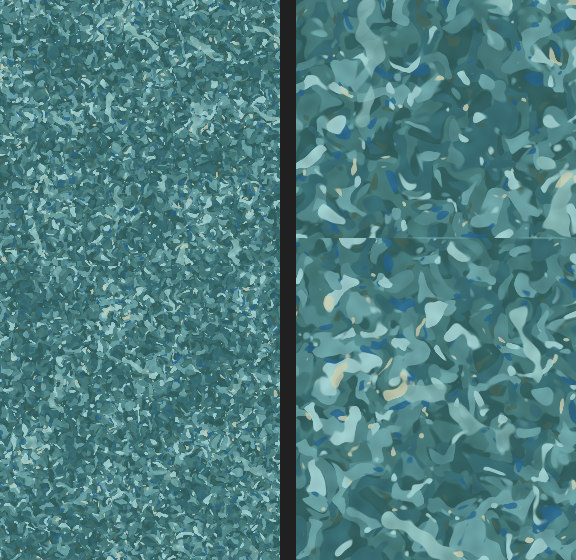
Left, the full canvas; right, a detail of the centre.
A Shadertoy shader for this texture:

```glsl
// Teal stone surface: overlapping flat flakes, cut from thresholded gradient
// noise and painted dark to pale, with short ragged veins, blue and cream specks
// and one faint horizontal seam. All lengths are fractions of the canvas width.

const vec3 BASE  = vec3(0.27, 0.47, 0.47);
const vec3 DARK  = vec3(0.195, 0.37, 0.37);
const vec3 DEEP  = vec3(0.215, 0.42, 0.445);
const vec3 OLIVE = vec3(0.27, 0.39, 0.34);
const vec3 SOFT  = vec3(0.32, 0.53, 0.54);
const vec3 LIGHT = vec3(0.41, 0.625, 0.635);
const vec3 BLUE  = vec3(0.15, 0.39, 0.55);
const vec3 PALE  = vec3(0.60, 0.78, 0.78);
const vec3 VEIN  = vec3(0.53, 0.72, 0.71);
const vec3 CREAM = vec3(0.77, 0.79, 0.68);

const float FLAKE_FREQ = 34.0;   // flakes across the width
const float SPECK_FREQ = 46.0;   // smaller coloured specks
const float EDGE = 0.2;          // flake edge softness, in noise deviations
const float PATCH_BIAS = 0.3;    // clustering of light and dark flakes
const vec2  VEIN_CELL = vec2(0.23, 0.25);
const float VEIN_CHANCE = 0.62;
const float SEAM_HEIGHT = 0.525; // fraction of the canvas height
const float SEAM_WIDTH = 0.002;

vec2 hash2(vec2 p) {
    vec3 q = fract(p.xyx * vec3(0.1031, 0.1030, 0.0973));
    q += dot(q, q.yzx + 33.33);
    return fract((q.xx + q.yz) * q.zy);
}

float corner(vec2 cell, vec2 f, vec2 o) {
    return dot(hash2(cell + o) * 2.0 - 1.0, f - o);
}

// Gradient noise scaled to a standard deviation of about one
float noise(vec2 p) {
    vec2 c = floor(p), f = p - c;
    vec2 u = f * f * f * (f * (f * 6.0 - 15.0) + 10.0);
    float low  = mix(corner(c, f, vec2(0, 0)), corner(c, f, vec2(1, 0)), u.x);
    float high = mix(corner(c, f, vec2(0, 1)), corner(c, f, vec2(1, 1)), u.x);
    return 5.7 * mix(low, high, u.y);
}

// Coverage of one layer of ragged flakes
float flakes(vec2 p, float freq, float seed, float threshold) {
    vec2 q = mat2(0.8, 0.6, -0.6, 0.8) * p * freq + seed * vec2(17.3, 29.7);
    float n = (noise(q) + 0.4 * noise(q * 2.1 + 9.4)) / 1.077;
    return smoothstep(threshold - EDGE, threshold + EDGE, n);
}

// Short tapering strokes, mostly upright, some running down to the right
float veins(vec2 p) {
    float ragged = noise(p * 42.0);
    p += 0.009 * vec2(noise(p * 15.0), noise(p * 15.0 + 31.0));
    vec2 home = floor(p / VEIN_CELL);
    float cover = 0.0;
    for (int j = -1; j <= 1; j++)
    for (int i = -1; i <= 1; i++) {
        vec2 id = home + vec2(i, j);
        vec2 place = hash2(id + 7.0), kind = hash2(id + 57.0);
        vec2 dir = kind.y > 0.72 ? vec2(0.87, -0.49)
                                 : normalize(vec2(0.5 * place.y - 0.25, -1.0));
        float len = mix(0.05, 0.14, place.x);
        vec2 d = p - (id + 0.15 + 0.7 * place) * VEIN_CELL;
        float t = clamp(dot(d, dir) / len, 0.0, 1.0);
        float gap = length(d - dir * len * t) - mix(0.012, 0.005, t) - 0.004 * ragged;
        float stroke = 1.0 - smoothstep(-0.002, 0.002, gap);
        cover = max(cover, stroke * step(kind.x, VEIN_CHANCE) * mix(0.6, 1.0, place.y));
    }
    return cover;
}

void mainImage(out vec4 fragColor, in vec2 fragCoord) {
    vec2 uv = fragCoord / iResolution.x;
    float seamY = SEAM_HEIGHT * iResolution.y / iResolution.x;

    // The pattern jumps across the seam
    vec2 p = uv + 2.0 + step(seamY, uv.y) * vec2(3.7, 1.3);
    float bias = PATCH_BIAS * noise(p * 6.0);
    vec2 w = p + 0.004 * vec2(noise(p * 26.0), noise(p * 26.0 + 53.0));

    // Dark ground
    vec3 col = BASE;
    col = mix(col, DARK,  flakes(w, FLAKE_FREQ * 0.9, 1.0, 0.2 + bias));
    col = mix(col, DEEP,  flakes(w, FLAKE_FREQ, 2.0, 0.47 + bias));
    col = mix(col, OLIVE, 0.8 * flakes(w, SPECK_FREQ, 3.0, 1.8));

    // Lighter flakes
    col = mix(col, SOFT,  flakes(w, FLAKE_FREQ, 4.0, 0.84 - bias));
    col = mix(col, LIGHT, flakes(w, FLAKE_FREQ, 5.0, 1.06 - bias));
    col = mix(col, BLUE,  0.8 * flakes(w, SPECK_FREQ, 6.0, 1.95 - bias));
    col = mix(col, PALE,  flakes(w, FLAKE_FREQ * 1.1, 7.0, 1.55 - bias));

    // Veins and cream specks
    col = mix(col, VEIN + 0.03 * noise(p * 30.0), veins(p));
    col = mix(col, CREAM, 0.85 * flakes(w, SPECK_FREQ, 8.0, 2.4 - bias));

    // Broken seam line and slight tonal mottling
    float seam = 1.0 - smoothstep(0.0, SEAM_WIDTH, abs(uv.y - seamY));
    col = mix(col, LIGHT, seam * smoothstep(-1.0, 1.0, noise(vec2(uv.x * 14.0, 3.5))) * 0.75);
    col *= 1.0 + 0.025 * noise(p * 58.0);

    fragColor = vec4(clamp(col, 0.0, 1.0), 1.0);
}
```
